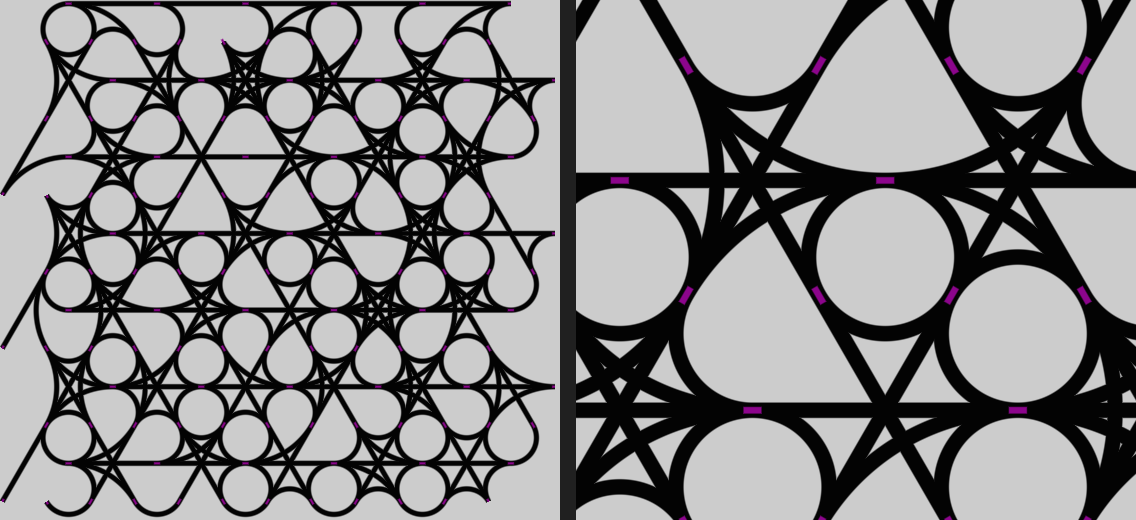
Left, the full canvas; right, a detail of the centre.
Reproduce this pattern procedurally as a Shadertoy shader.

```glsl
const float PITCHES_ACROSS = 6.33;          // tile pitches over the canvas width
const vec2 FIRST_TILE = vec2(0.275, 0.041); // centre of the top left tile, in pitches
const int LAST_ROW = 7;
const int LAST_COL = 5;
const float ROW_STEP = 0.8660254;
const float CORNER_DIST = 0.5773503;        // hexagon centre to corner
const float TIGHT_RADIUS = 0.2886751;
const float WIDE_RADIUS = 0.8660254;
const float HALF_STROKE = 0.029;
const vec2 HALF_DASH = vec2(0.034, 0.0125);
const float TIGHT_CHANCE = 0.6;
const vec2 WIDE_CHANCE = vec2(0.1, 0.95);   // sparsest and densest tile
const vec3 PAPER = vec3(0.80);
const vec3 INK = vec3(0.01);
const vec3 DASH = vec3(0.55, 0.02, 0.55);
const float SIXTH_TURN = 1.0471976;

float hash(vec3 p) {
    p = fract(p * vec3(0.1031, 0.1030, 0.0973) + 0.37);
    p += dot(p, p.yzx + 33.33);
    return fract((p.x + p.y) * p.z);
}

vec2 direction(float sixths) {
    float a = sixths * SIXTH_TURN;
    return vec2(cos(a), sin(a));
}

// Ports run clockwise from east, with y pointing down.
bool hasPort(ivec2 tile, int port) {
    int col = tile.x, row = tile.y;
    bool oddRow = row % 2 == 1;
    if (col < 0 || row < 0 || row > LAST_ROW) return false;
    if (col > LAST_COL)
        return !oddRow && col == LAST_COL + 1 && row > 0 && (port == 3 || port == 4);
    if (row == 0 && (port > 3 || (col == 0 && port > 1))) return false;
    if (row == LAST_ROW) return port >= 4 && col < LAST_COL;
    if (col == 0 && port == 3) return false;
    if (col == 0 && !oddRow && (port == 4 || (port == 1 && row % 4 != 0))) return false;
    return !(oddRow && col == LAST_COL && port == 5);
}

// Nearest hexagon: returns its index and the offset from its centre.
ivec2 findTile(vec2 p, out vec2 local) {
    ivec2 tile = ivec2(0);
    local = vec2(9.0);
    float baseRow = floor(p.y / ROW_STEP);
    for (int j = 0; j < 2; j++) {
        float row = baseRow + float(j);
        float shift = 0.5 * mod(row, 2.0);
        float col = floor(p.x - shift + 0.5);
        vec2 q = p - vec2(col + shift, row * ROW_STEP);
        if (dot(q, q) < dot(local, local)) {
            local = q;
            tile = ivec2(int(col), int(row));
        }
    }
    return tile;
}

float coverage(float d, float px) {
    return smoothstep(px, -px, d);
}

void mainImage(out vec4 fragColor, in vec2 fragCoord) {
    float px = PITCHES_ACROSS / iResolution.x;
    vec2 p = vec2(fragCoord.x, iResolution.y - fragCoord.y) * px - FIRST_TILE;
    vec2 q;
    ivec2 tile = findTile(p, q);
    vec2 id = vec2(tile);

    bool rim = tile.y == LAST_ROW || tile.x > LAST_COL;
    float wideChance = mix(WIDE_CHANCE.x, WIDE_CHANCE.y, hash(vec3(id, 40.0)));
    float curve = 1.0;
    float dash = 1.0;

    for (int i = 0; i < 6; i++) {
        float side = float(i);
        vec2 dir = direction(side);
        vec2 along = vec2(dot(q, dir), dot(q, vec2(-dir.y, dir.x)));
        bool here = hasPort(tile, i);
        bool next = hasPort(tile, (i + 1) % 6);
        bool previous = hasPort(tile, (i + 5) % 6);

        // Straight strand to the opposite side
        if (here && hasPort(tile, (i + 3) % 6))
            curve = min(curve, abs(along.y));

        // Tight arc round the corner to the next side
        if (here && next && (rim || hash(vec3(id, side)) < TIGHT_CHANCE))
            curve = min(curve, abs(length(q - CORNER_DIST * direction(side + 0.5)) - TIGHT_RADIUS));

        // Wide arc joining the two neighbouring sides
        if (previous && next && hash(vec3(id, side + 20.0)) < wideChance)
            curve = min(curve, abs(length(q - dir) - WIDE_RADIUS));

        // Dash across the shared side
        if (here) {
            vec2 box = abs(along - vec2(0.5, 0.0)) - HALF_DASH;
            dash = min(dash, max(box.x, box.y));
        }
    }

    vec3 color = mix(PAPER, INK, coverage(curve - HALF_STROKE, px));
    color = mix(color, DASH, coverage(dash, px));
    fragColor = vec4(color, 1.0);
}
```
